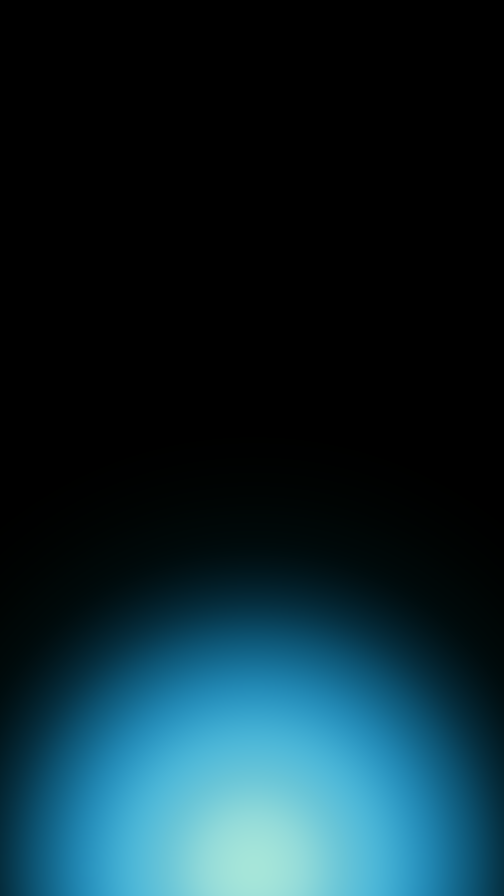
This background is drawn by a WebGL 2 fragment shader. Its source:

```glsl
#version 300 es
precision highp float;
// A soft aqua glow rising from the bottom edge into a black field.

uniform vec2 u_resolution;
out vec4 fragColor;

const int LAST_STOP = 10;
const float STOP_SPACING = 0.05;

// Glow colours from the core outward, evenly spaced in canvas heights.
const vec3 GLOW_STOPS[11] = vec3[11](
    vec3(0.650, 0.900, 0.850),
    vec3(0.590, 0.865, 0.850),
    vec3(0.425, 0.780, 0.845),
    vec3(0.280, 0.700, 0.835),
    vec3(0.145, 0.550, 0.720),
    vec3(0.060, 0.360, 0.490),
    vec3(0.018, 0.170, 0.230),
    vec3(0.002, 0.057, 0.068),
    vec3(0.000, 0.024, 0.022),
    vec3(0.000, 0.008, 0.006),
    vec3(0.000, 0.000, 0.000)
);

// Mirrors indices below the core and holds black past the rim.
vec3 stopAt(int index) {
    return GLOW_STOPS[min(abs(index), LAST_STOP)];
}

// Cubic spline through four neighbouring colours.
vec3 spline(vec3 a, vec3 b, vec3 c, vec3 d, float t) {
    vec3 slope = c - a;
    vec3 bend = 2.0 * a - 5.0 * b + 4.0 * c - d;
    vec3 twist = 3.0 * (b - c) + d - a;
    return b + 0.5 * t * (slope + t * (bend + t * twist));
}

vec3 glowColor(float radius) {
    float position = min(radius / STOP_SPACING, float(LAST_STOP));
    int i = int(floor(position));
    return spline(stopAt(i - 1), stopAt(i), stopAt(i + 1), stopAt(i + 2),
                  fract(position));
}

// Distance from the centre of an ellipse, measured along its vertical axis.
float ellipseRadius(vec2 point, vec2 center, float widthSquash) {
    return length((point - center) * vec2(widthSquash, 1.0));
}

void main() {
    // Coordinates in canvas heights, with x measured from the middle.
    vec2 point = gl_FragCoord.xy / u_resolution.y;
    point.x -= 0.5 * u_resolution.x / u_resolution.y;

    float radius = ellipseRadius(point, vec2(0.002, 0.03), 1.05);
    fragColor = vec4(clamp(glowColor(radius), 0.0, 1.0), 1.0);
}
```
